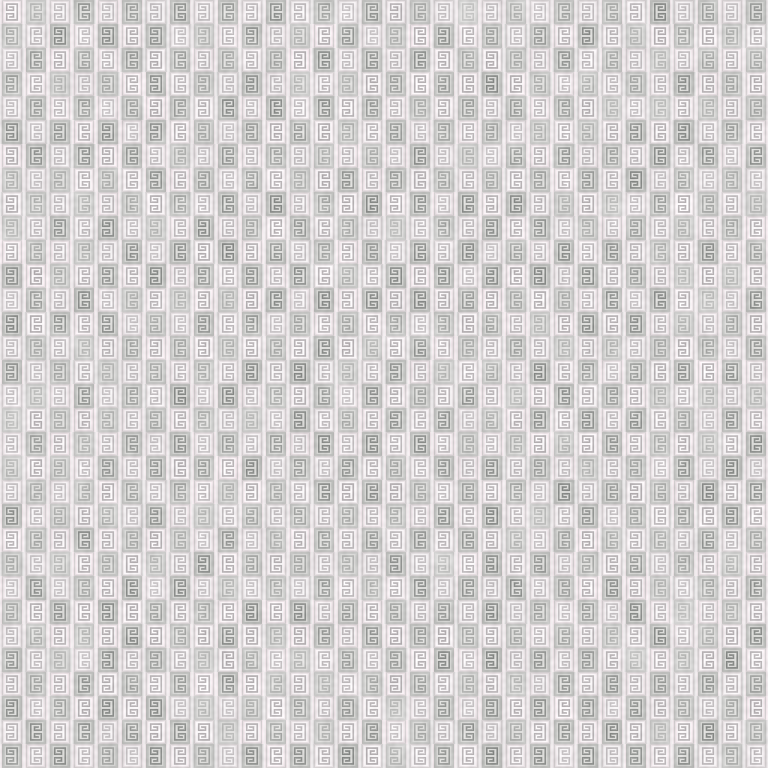
A WebGL 2 fragment shader for this pattern:

```glsl
#version 300 es
precision highp float;
// Checkerboard of pale and grey tiles, 32 by 32, each holding a square double-curl key.
// Keys are unions of box distances, mirrored in alternate columns; striped gutters
// part the columns, and wrapping gradient noise and cell hashes give uneven wear.
uniform vec2 u_resolution;
out vec4 fragColor;

float hash(vec2 p) {
  vec3 q = fract(p.xyx * vec3(0.1031, 0.103, 0.0973));
  q += dot(q, q.yzx + 33.33);
  return fract((q.x + q.y) * q.z);
}

// Gradient at a lattice corner, wrapped to the period, dotted with the offset
float corner(vec2 cell, vec2 f, vec2 o, float period) {
  float a = 6.2832 * hash(mod(cell + o, period) + 7.0);
  return dot(vec2(cos(a), sin(a)), f - o);
}

float noise(vec2 p, float period) {
  vec2 i = floor(p), f = p - i;
  vec2 s = f * f * f * (f * (f * 6.0 - 15.0) + 10.0);
  float low = mix(corner(i, f, vec2(0, 0), period), corner(i, f, vec2(1, 0), period), s.x);
  float high = mix(corner(i, f, vec2(0, 1), period), corner(i, f, vec2(1, 1), period), s.x);
  return mix(low, high, s.y);
}

float box(vec2 p, vec2 halfSize) {
  vec2 d = abs(p) - halfSize;
  return max(d.x, d.y);
}

// Axis-aligned stroke from a to b with square ends
float stroke(vec2 p, vec2 a, vec2 b) {
  return box(p - 0.5 * (a + b), 0.5 * abs(b - a) + 0.035);
}

// Spine on the left, with one curl above and its reflection below
float key(vec2 p) {
  p.y = abs(p.y);
  float d = stroke(p, vec2(-0.22, 0.0), vec2(-0.22, 0.33));
  d = min(d, stroke(p, vec2(-0.22, 0.33), vec2(0.22, 0.33)));
  d = min(d, stroke(p, vec2(0.22, 0.33), vec2(0.22, 0.075)));
  d = min(d, stroke(p, vec2(0.22, 0.075), vec2(-0.06, 0.075)));
  d = min(d, stroke(p, vec2(-0.06, 0.075), vec2(-0.06, 0.205)));
  return min(d, stroke(p, vec2(-0.06, 0.205), vec2(0.08, 0.205)));
}

float fill(float d, float px) {
  return clamp(0.5 - d / px, 0.0, 1.0);
}

void main() {
  vec2 uv = gl_FragCoord.xy / u_resolution;
  vec2 grid = uv * 32.0, cell = floor(grid), p = grid - cell - 0.5;
  float px = 32.0 / min(u_resolution.x, u_resolution.y);
  float grey = 1.0 - mod(cell.x + cell.y, 2.0);
  float side = mod(cell.x, 2.0) * 2.0 - 1.0;
  float fade = hash(cell + 3.0), blush = hash(cell + 51.0);

  // Gutter stripes: pale ground, pink and grey lines, white seam
  float x = abs(p.x);
  vec3 pink = vec3(0.97, 0.91, 0.935);
  vec3 color = mix(vec3(0.93, 0.915, 0.92), vec3(0.87, 0.865, 0.86), grey);
  color = mix(color, mix(vec3(0.8), pink, blush), fill(abs(x - 0.455) - 0.025, px));
  color = mix(color, vec3(0.985, 0.975, 0.98), fill(0.48 - x, px));

  // Outlined frame, broad border and inner panel
  vec3 outline = mix(vec3(0.79, 0.77, 0.775), vec3(0.66, 0.665, 0.655), grey);
  vec3 border = mix(mix(vec3(0.985), pink, 0.3 + 0.5 * blush), vec3(0.76, 0.765, 0.755), grey);
  vec3 panel = mix(vec3(0.985, 0.975, 0.98), vec3(0.87, 0.87, 0.86), grey);
  vec3 ink = mix(vec3(0.7, 0.68, 0.69), vec3(0.53, 0.54, 0.53), grey);
  border = mix(border, vec3(0.88), 0.3 * fade);
  ink = mix(ink, panel, 0.35 * fade);
  color = mix(color, outline, fill(box(p, vec2(0.405, 0.485)), px));
  color = mix(color, border, fill(box(p, vec2(0.365, 0.445)), px));
  color = mix(color, panel, fill(box(p, vec2(0.295, 0.4)), px));
  color = mix(color, ink, fill(key(p * vec2(side, 1.0)), px));

  // Cloudy wear, fine grain and fading of individual tiles
  float cloud = noise(uv * 24.0, 24.0), grain = noise(uv * 128.0, 128.0);
  color = mix(color, vec3(0.92, 0.91, 0.915), grey * (0.3 * fade * fade + 0.25 * max(cloud, 0.0)));
  color += 0.03 * cloud + 0.045 * grain - 0.02 * fade * (1.0 - grey);
  fragColor = vec4(clamp(color, 0.0, 1.0), 1.0);
}
```
